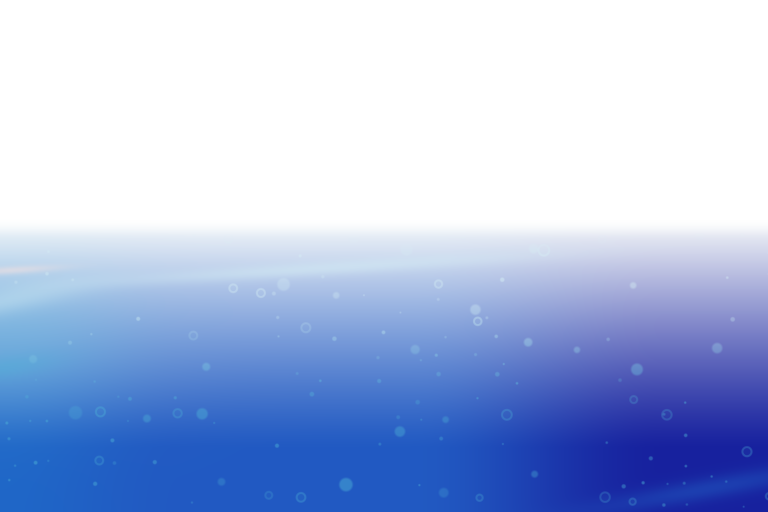
Reproduce this background procedurally as a WebGL 2 fragment shader.

```glsl
#version 300 es
precision highp float;

#define SURFACE 0.572
#define VEIL_DEPTH 0.78
#define VEIL_CURVE 1.2
#define DISC_CELL 0.12
#define RING_CELL 0.08
#define SPECK_CELL 0.04
#define BUBBLE_ALPHA 0.5

uniform vec2 u_resolution;
out vec4 outColor;

const vec3 AIR = vec3(1.0);
const vec3 DEEP_LEFT = vec3(0.12, 0.40, 0.78);
const vec3 DEEP_MID = vec3(0.13, 0.35, 0.76);
const vec3 DEEP_RIGHT = vec3(0.09, 0.13, 0.62);
const vec3 TEAL = vec3(0.30, 0.70, 0.84);
const vec3 FOAM = vec3(0.84, 0.94, 0.96);

float hash(vec2 p) {
    return fract(sin(dot(p, vec2(127.1, 311.7))) * 43758.5453);
}

// Soft elliptical spot, 1 at its centre
float glow(vec2 p, vec2 centre, vec2 size) {
    vec2 q = (p - centre) / size;
    return exp(-dot(q, q));
}

// Soft spot stretched along a sloping line
float streak(vec2 p, vec2 centre, vec2 size, float slope) {
    p.y -= slope * (p.x - centre.x);
    return glow(p, centre, size);
}

float speckDensity(vec2 p) {
    return 0.14 + 0.6 * glow(p, vec2(0.10, 0.17), vec2(0.13, 0.09))
                + 0.5 * glow(p, vec2(0.88, 0.33), vec2(0.11, 0.08))
                + 0.5 * glow(p, vec2(1.27, 0.07), vec2(0.10, 0.08));
}

float ringDensity(vec2 p) {
    return 0.11 + 0.8 * glow(p, vec2(0.48, 0.47), vec2(0.12, 0.07));
}

// Picks one jittered bubble per cell: xy = offset, z = radius, w = strength
vec4 bubble(vec2 p, float cell, float seed, vec2 radii) {
    vec2 id = floor(p / cell);
    vec2 jitter = vec2(hash(id + seed), hash(id + seed + 17.3));
    vec2 centre = (id + mix(vec2(0.22), vec2(0.78), jitter)) * cell;
    float radius = mix(radii.x, radii.y, hash(id + seed + 41.9));
    return vec4(p - centre, radius, mix(0.5, 1.0, hash(id + seed + 73.1)));
}

float present(vec2 p, float cell, float seed, float density) {
    return step(hash(floor(p / cell) + seed + 97.7), density);
}

float disc(vec4 b, float blur) {
    return b.w * (1.0 - smoothstep(b.z - blur, b.z + blur, length(b.xy)));
}

float ring(vec4 b, float blur) {
    float edge = abs(length(b.xy) - b.z);
    return b.w * (1.0 - smoothstep(0.0005, 0.0015 + blur, edge)) + 0.25 * disc(b, blur);
}

vec2 cellCentre(vec2 p, float cell) {
    return (floor(p / cell) + 0.5) * cell;
}

void main() {
    vec2 p = gl_FragCoord.xy / u_resolution.y;
    float width = u_resolution.x / u_resolution.y;
    p.x *= 1.5 / width;
    float pixel = 1.0 / u_resolution.y;
    float depth = (SURFACE - p.y) / SURFACE;
    float inWater = smoothstep(-0.01, 0.07, depth);

    // Deep water, from bright blue at the left to indigo at the right
    vec3 water = mix(DEEP_LEFT, DEEP_MID, smoothstep(0.0, 0.35, p.x));
    water = mix(water, DEEP_RIGHT, smoothstep(0.80, 1.30, p.x));

    // Pale veil thinning downward from the surface
    float veil = pow(clamp(1.0 - depth / VEIL_DEPTH, 0.0, 1.0), VEIL_CURVE);
    vec3 color = mix(water, vec3(0.97, 0.98, 0.98), veil);

    // Light inside the water
    color = mix(color, vec3(0.45, 0.78, 0.88), 0.35 * glow(p, vec2(0.0, 0.33), vec2(0.28, 0.14)));
    color = mix(color, TEAL, 0.35 * streak(p, vec2(0.0, 0.28), vec2(0.11, 0.022), 0.15));
    color = mix(color, FOAM, 0.35 * streak(p, vec2(0.0, 0.41), vec2(0.18, 0.025), 0.20));
    color = mix(color, FOAM, 0.45 * streak(p, vec2(0.62, 0.475), vec2(0.40, 0.014), 0.06));
    color = mix(color, vec3(0.95, 0.88, 0.88), 0.55 * streak(p, vec2(0.02, 0.472), vec2(0.10, 0.008), 0.06));
    color = mix(color, vec3(0.13, 0.36, 0.76), 0.5 * streak(p, vec2(1.38, 0.045), vec2(0.24, 0.022), 0.18));

    // Bubbles: filled discs, thin rings and small specks
    float discs = disc(bubble(p, DISC_CELL, 3.0, vec2(0.006, 0.013)), 0.001 + pixel)
                * present(p, DISC_CELL, 3.0, 0.32);
    float rings = ring(bubble(p, RING_CELL, 11.0, vec2(0.006, 0.011)), pixel)
                * present(p, RING_CELL, 11.0, ringDensity(cellCentre(p, RING_CELL)));
    float specks = disc(bubble(p, SPECK_CELL, 29.0, vec2(0.0015, 0.0045)), pixel)
                 * present(p, SPECK_CELL, 29.0, speckDensity(cellCentre(p, SPECK_CELL)));
    float bubbles = clamp(discs + 0.8 * rings + specks, 0.0, 1.0);
    vec3 bubbleColor = mix(TEAL, FOAM, smoothstep(0.1, 0.6, veil));
    color = mix(color, bubbleColor, BUBBLE_ALPHA * bubbles * smoothstep(0.03, 0.15, depth));

    outColor = vec4(mix(AIR, color, inWater), 1.0);
}
```
